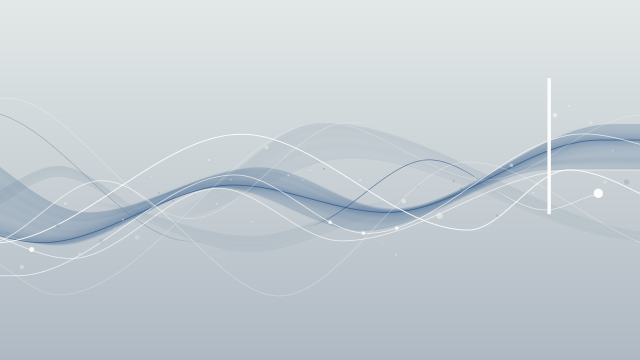
Write a Shadertoy shader that draws this background.

```glsl
#define SKY_TOP vec3(0.890, 0.912, 0.908)
#define SKY_BOTTOM vec3(0.685, 0.725, 0.765)
#define STEEL vec3(0.43, 0.54, 0.65)
#define NAVY vec3(0.17, 0.34, 0.54)
#define MIST vec3(0.66, 0.71, 0.75)
#define WHITE vec3(0.99)
#define THREAD 0.0011
#define STREAKS 13.0
#define DOT_COUNT 44
#define DOT_SPREAD 0.24

float hash(float n) { return fract(sin(n * 91.17) * 4375.85); }

vec2 gradientAt(vec2 cell) {
    float angle = 6.2832 * hash(dot(cell, vec2(1.0, 57.3)));
    return vec2(cos(angle), sin(angle));
}

float gradientNoise(vec2 p) {
    vec2 i = floor(p), f = fract(p), u = f * f * (3.0 - 2.0 * f), e = vec2(0, 1);
    float low = mix(dot(gradientAt(i), f), dot(gradientAt(i + e.yx), f - e.yx), u.x);
    float high = mix(dot(gradientAt(i + e), f - e), dot(gradientAt(i + 1.0), f - 1.0), u.x);
    return mix(low, high, u.y);
}

// Height change while x travels from one turning point to the next
float rise(float x, vec2 a, vec2 b) { return (b.y - a.y) * smoothstep(a.x, b.x, x); }

// Smooth curves through alternating crests and troughs
float wave(float x, vec2 a, vec2 b, vec2 c) {
    return a.y + rise(x, a, b) + rise(x, b, c);
}
float wave(float x, vec2 a, vec2 b, vec2 c, vec2 d, vec2 e) {
    return wave(x, a, b, c) + rise(x, c, d) + rise(x, d, e);
}

float spine(float x) {
    return wave(x, vec2(-0.28, 0.42), vec2(0.116, 0.326), vec2(0.648, 0.486),
                vec2(1.076, 0.41), vec2(1.667, 0.611));
}
float lowerThread(float x) {
    return wave(x, vec2(0.046, 0.234), vec2(0.653, 0.514), vec2(1.019, 0.352),
                vec2(1.62, 0.628), vec2(1.97, 0.56));
}

float inside(float d) { return clamp(0.5 - d * iResolution.y, 0.0, 1.0); }

// Box-filtered line; d is the vertical offset from the curve
float stroke(float d, float halfWidth) {
    float px = 1.0 / iResolution.y;
    d /= max(length(vec2(dFdx(d), dFdy(d))) * iResolution.y, 1.0);
    return max(min(halfWidth, d + 0.5 * px) - max(-halfWidth, d - 0.5 * px), 0.0) / px;
}

float between(float y, float low, float high) { return inside(y - high) * inside(low - y); }

float span(float x, float from, float to) {
    return smoothstep(from, from + 0.2, x) * (1.0 - smoothstep(to - 0.2, to, x));
}

// Translucent veil with fine streaks along its length
float veil(vec2 p, float low, float high) {
    float s = (p.y - low) / max(high - low, 0.004);
    float streak = gradientNoise(vec2(p.x * 1.3, s * STREAKS * 0.5));
    return between(p.y, low, high) * (0.8 + 0.5 * streak + 0.2 * s);
}

void mainImage(out vec4 fragColor, in vec2 fragCoord) {
    vec2 p = fragCoord / iResolution.y;
    float x = p.x, y = p.y;
    vec3 color = mix(SKY_BOTTOM, SKY_TOP, y);

    // Pale veils behind
    float high = wave(x, vec2(0.44, 0.41), vec2(0.891, 0.66), vec2(1.852, 0.352));
    float low = wave(x, vec2(0.46, 0.39), vec2(0.972, 0.56), vec2(1.80, 0.33));
    color = mix(color, MIST, 0.36 * veil(p, low, high) * span(x, 0.44, 2.1));
    high = wave(x, vec2(0.208, 0.444), vec2(0.694, 0.345), vec2(1.11, 0.444));
    low = wave(x, vec2(0.208, 0.433), vec2(0.694, 0.299), vec2(1.157, 0.42));
    color = mix(color, MIST, 0.4 * veil(p, low, high) * span(x, 0.2, 1.15));
    high = wave(x, vec2(-0.09, 0.444), vec2(0.162, 0.539), vec2(0.463, 0.394));
    low = wave(x, vec2(-0.09, 0.40), vec2(0.162, 0.509), vec2(0.463, 0.384));
    color = mix(color, MIST, 0.5 * veil(p, low, high) * span(x, -0.3, 0.47));

    // Main ribbon, denser where it narrows
    high = wave(x, vec2(-0.23, 0.653), vec2(0.243, 0.41), vec2(0.722, 0.535),
                vec2(1.088, 0.417), vec2(1.70, 0.655));
    low = wave(x, vec2(-0.14, 0.375), vec2(0.162, 0.322), vec2(0.606, 0.481),
               vec2(1.007, 0.359), vec2(1.528, 0.528));
    float density = min(0.32 + 0.006 / max(high - low, 0.01), 0.7);
    color = mix(color, STEEL, density * veil(p, low, high));

    // Dark spine and its shade
    float offset = y - spine(x);
    float shade = exp(-abs(offset) * 65.0) * between(y, low - 0.004, high + 0.004);
    color = mix(color, NAVY, 0.38 * shade);
    color = mix(color, NAVY, 0.75 * stroke(offset, THREAD));

    // Thin dark threads
    float thread = wave(x, vec2(0.83, 0.368), vec2(1.192, 0.556), vec2(1.516, 0.417))
                 + rise(x, vec2(1.516, 0.417), vec2(1.68, 0.462));
    vec3 threadColor = mix(NAVY, WHITE, smoothstep(1.25, 1.45, x));
    color = mix(color, threadColor, 0.75 * stroke(y - thread, THREAD * 0.8)
                * smoothstep(0.84, 0.95, x) * step(x, 1.66));
    thread = wave(x, vec2(-0.05, 0.69), vec2(0.53, 0.33), vec2(1.0, 0.33));
    color = mix(color, STEEL, 0.6 * stroke(y - thread, THREAD * 0.8) * span(x, -0.3, 0.62));

    // White threads, bright to faint
    thread = wave(x, vec2(-0.02, 0.325), vec2(0.671, 0.627), vec2(1.301, 0.361),
                  vec2(1.579, 0.528), vec2(1.97, 0.40));
    color = mix(color, WHITE, 0.95 * stroke(y - thread, THREAD * 1.2));
    color = mix(color, WHITE, 0.75 * stroke(y - lowerThread(x), THREAD));
    thread = wave(x, vec2(-0.14, 0.375), vec2(0.197, 0.282), vec2(0.606, 0.477),
                  vec2(0.949, 0.331), vec2(1.597, 0.528));
    color = mix(color, WHITE, 0.75 * stroke(y - thread, THREAD));
    thread = wave(x, vec2(-0.05, 0.32), vec2(0.282, 0.498), vec2(0.775, 0.178),
                  vec2(1.3, 0.55), vec2(1.9, 0.3));
    color = mix(color, WHITE, mix(0.75, 0.3, smoothstep(0.3, 0.55, x)) * stroke(y - thread, THREAD));
    thread = wave(x, vec2(-0.09, 0.3), vec2(0.162, 0.181), vec2(0.9, 0.66),
                  vec2(1.35, 0.5), vec2(1.78, 0.68));
    color = mix(color, WHITE, 0.25 * stroke(y - thread, THREAD));
    thread = wave(x, vec2(0.02, 0.727), vec2(0.53, 0.393), vec2(0.97, 0.66));
    color = mix(color, WHITE, 0.3 * stroke(y - thread, THREAD) * span(x, -0.2, 1.1));

    // Scattered dots around the spine
    for (int i = 0; i < DOT_COUNT; i++) {
        float n = float(i) + 1.0;
        float dotX = 1.78 * fract(n * 0.618);
        vec2 center = vec2(dotX, spine(dotX) + DOT_SPREAD * (hash(n) - 0.5));
        float radius = 0.002 + 0.007 * pow(hash(n + 50.0), 3.0);
        vec3 dotColor = hash(n + 90.0) > 0.82 ? STEEL : WHITE;
        color = mix(color, dotColor, (0.15 + 0.35 * hash(n + 70.0)) * inside(length(p - center) - radius));
    }

    // Beads on the lower thread and two bright nodes
    for (int i = 0; i < 3; i++) {
        float beadX = 0.917 + 0.0926 * float(i);
        color = mix(color, WHITE, 0.9 * inside(length(p - vec2(beadX, lowerThread(beadX))) - 0.0048));
    }
    color = mix(color, WHITE, inside(length(p - vec2(1.662, 0.463)) - 0.0128));
    color = mix(color, WHITE, inside(length(p - vec2(0.088, 0.307)) - 0.0068));

    // Upright bar
    vec2 bar = abs(p - vec2(1.5255, 0.594)) - vec2(0.0048, 0.189);
    color = mix(color, WHITE, inside(max(bar.x, bar.y)));
    fragColor = vec4(color, 1.0);
}
```
